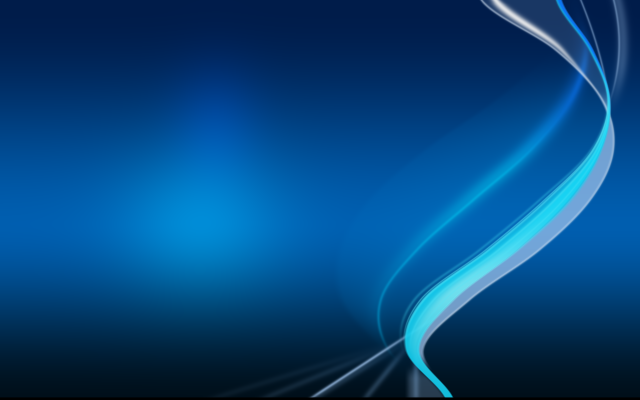
This background is drawn by a Shadertoy shader. Its source:

```glsl
const vec3 FLOOR_COLOR = vec3(0.0, 0.055, 0.095);
const vec3 MID_COLOR = vec3(0.0, 0.37, 0.69);
const vec3 SKY_COLOR = vec3(0.0, 0.11, 0.29);
const vec3 GLOW_COLOR = vec3(0.0, 0.18, 0.15);
const vec3 HAZE_COLOR = vec3(0.0, 0.04, 0.13);
const vec3 VEIL_COLOR = vec3(0.0, 0.50, 0.80);
const vec3 TEAL = vec3(0.0, 0.68, 0.88);
const vec3 AZURE = vec3(0.04, 0.48, 1.0);
const vec3 CYAN = vec3(0.08, 0.82, 0.95);
const vec3 ICE = vec3(0.48, 0.94, 0.98);
const vec3 SILVER = vec3(0.62, 0.76, 0.92);
const vec2 GLOW_CENTER = vec2(0.50, 0.44);
const vec2 GLOW_SIZE = vec2(0.20, 0.19);
const vec2 HAZE_CENTER = vec2(0.54, 0.70);
const vec2 HAZE_SIZE = vec2(0.11, 0.15);
const int STREAKS = 9;
const int RAYS = 5;

// Horizontal positions of each strand at equal height steps, bottom to top
const int LAST = 8;
const float[9] CYAN_LEFT = float[9](1.115, 1.015, 1.056, 1.219, 1.365, 1.483, 1.521, 1.475, 1.392);
const float[9] CYAN_RIGHT = float[9](1.135, 1.048, 1.135, 1.296, 1.427, 1.504, 1.525, 1.483, 1.404);
const float[9] SILVER_EDGE = float[9](1.14, 1.058, 1.173, 1.348, 1.475, 1.533, 1.506, 1.39, 1.204);
const float[9] INNER = float[9](1.1, 0.971, 0.952, 1.042, 1.183, 1.327, 1.427, 1.465, 1.44);
const float[9] OUTER = float[9](1.12, 0.958, 0.854, 0.85, 0.923, 1.063, 1.24, 1.385, 1.5);

float hash(float n) { return fract(sin(n * 12.9898) * 43758.5453); }

// Catmull-Rom curve through the knots
float strand(float[9] k, float y) {
    float s = clamp(y, 0.0, 0.9999) * float(LAST);
    int i = int(s);
    float t = fract(s);
    float a = k[max(i - 1, 0)], b = k[i], c = k[i + 1], d = k[min(i + 2, LAST)];
    return b + 0.5 * t * (c - a + t * (2.0 * a - 5.0 * b + 4.0 * c - d + t * (3.0 * (b - c) + d - a)));
}

// Width correction for slanted strands
float slant(float[9] k, float y) {
    float slope = (strand(k, y + 0.01) - strand(k, y - 0.01)) / 0.02;
    return inversesqrt(1.0 + slope * slope);
}

float bell(float d, float w) { return exp(-d * d / (w * w)); }

float band(float x, float l, float r, float soft) {
    return smoothstep(l - soft, l + soft, x) * (1.0 - smoothstep(r - soft, r + soft, x));
}

float ray(vec2 p, vec2 a, vec2 b, float w) {
    vec2 d = b - a;
    float h = dot(p - a, d) / dot(d, d);
    float dist = length(p - a - d * h);
    return bell(dist, w) * smoothstep(-0.1, 0.1, h) * (1.0 - smoothstep(0.4, 1.0, h));
}

vec3 backdrop(vec2 p) {
    vec3 col = mix(FLOOR_COLOR, MID_COLOR, smoothstep(-0.02, 0.45, p.y));
    col = mix(col, SKY_COLOR, smoothstep(0.42, 0.98, p.y));
    vec2 g = (p - GLOW_CENTER) / GLOW_SIZE;
    vec2 h = (p - HAZE_CENTER) / HAZE_SIZE;
    return col + GLOW_COLOR * exp(-dot(g, g)) + HAZE_COLOR * exp(-dot(h, h));
}

void mainImage(out vec4 fragColor, in vec2 fragCoord) {
    vec2 p = fragCoord / iResolution.y;
    p.x += 0.5 * (1.6 - iResolution.x / iResolution.y);
    float x = p.x, y = p.y;
    vec3 col = backdrop(p);

    float left = strand(CYAN_LEFT, y), right = strand(CYAN_RIGHT, y);
    float edge = strand(SILVER_EDGE, y);
    float inner = strand(INNER, y), outer = strand(OUTER, y);
    float upper = smoothstep(0.70, 0.78, y);
    float cyanSlant = slant(CYAN_LEFT, y), edgeSlant = slant(SILVER_EDGE, y);

    // Translucent veils behind the ribbon
    float body = smoothstep(0.10, 0.25, y) * (1.0 - smoothstep(0.65, 0.90, y));
    float across = clamp((x - outer) / max(inner - outer, 0.01), 0.0, 1.0);
    col = mix(col, VEIL_COLOR, band(x, outer, inner, 0.012) * body * (0.10 + 0.20 * across));
    col = mix(col, VEIL_COLOR, band(x, inner, left, 0.01) * body * 0.17);

    // Inner teal stroke
    float d = (x - inner) * slant(INNER, y);
    float stroke = bell(d + 0.006, 0.022) * bell(y - 0.58, 0.23) * 0.65;
    stroke += bell(d, 0.004) * smoothstep(0.09, 0.2, y) * (1.0 - smoothstep(0.4, 0.8, y)) * 0.4;
    col = mix(col, mix(TEAL, AZURE, smoothstep(0.55, 0.8, y)), min(stroke, 1.0));
    col = mix(col, AZURE, bell(d, 0.009) * bell(y - 0.8, 0.09) * 0.45);

    // Rays fanning out at the foot
    for (int i = 0; i < RAYS; i++) {
        float t = float(i) / float(RAYS - 1);
        vec2 foot = vec2(mix(0.52, 1.04, t), 0.0);
        col += SILVER * ray(p, foot, vec2(1.04, 0.16), 0.008) * mix(0.06, 0.26, t);
    }
    col = mix(col, SILVER, ray(p, vec2(0.771, 0.0), vec2(1.16, 0.253), 0.004) * 0.7);
    col = mix(col, SILVER, band(x, 1.02, left, 0.01) * (1.0 - smoothstep(0.05, 0.09, y)) * 0.25);

    // Silver sheet, thinning to a fan above the crossing
    float sheet = band(x, min(right, edge) - 0.004, max(right, edge), 0.004);
    float sheetFade = smoothstep(0.07, 0.12, y) * mix(0.72, 0.16, upper);
    col = mix(col, SILVER, sheet * sheetFade);
    float rim = bell((x - edge) * edgeSlant, 0.003) * smoothstep(0.08, 0.2, y);
    col = mix(col, vec3(0.85, 0.9, 0.96), rim * 0.5);
    float whiteOffset = 0.035 * smoothstep(0.78, 1.0, y);
    float white = bell((x - edge - whiteOffset) * edgeSlant, 0.003 + 0.2 * whiteOffset);
    col = mix(col, vec3(0.95), white * smoothstep(0.72, 0.95, y) * 0.9);

    // Loops at the upper right
    float loopX = 1.558 - 1.14 * (y - 0.89) * (y - 0.89);
    float loopFade = smoothstep(0.70, 0.85, y);
    col = mix(col, SILVER, (bell(x - loopX, 0.014) * 0.3 + bell(x - loopX + 0.01, 0.003) * 0.35) * loopFade);
    float thinX = mix(1.523, 1.452, pow(clamp((y - 0.72) / 0.28, 0.0, 1.0), 1.6));
    col = mix(col, SILVER, bell(x - thinX, 0.003) * loopFade * 0.45);

    // Bright ribbon with fine streaks
    float span = max(right - left, 0.004);
    float t = clamp((x - left) / span, 0.0, 1.0);
    float low = 1.0 - smoothstep(0.30, 0.50, y);
    float ribbon = band(x, left, right, 0.002 + 0.12 * span * (1.0 - 0.6 * low));
    ribbon *= mix(mix(0.55, 1.0, smoothstep(0.0, 0.5, t)), 0.9, max(low, upper));
    vec3 ribbonColor = mix(CYAN, ICE, bell(y - 0.28, 0.13) * smoothstep(0.1, 0.7, t));
    col = mix(col, mix(ribbonColor, AZURE, upper), ribbon);
    for (int i = 0; i < STREAKS; i++) {
        float n = float(i) + 1.0;
        float streakX = left + span * (hash(n) * 1.4 - 0.4);
        float streak = bell((x - streakX) * cyanSlant, 0.002 + 0.003 * hash(n + 20.0));
        col = mix(col, mix(CYAN, ICE, hash(n + 40.0)), streak * body * 0.28);
    }
    col = mix(col, CYAN, bell((x - left) * cyanSlant, 0.003) * upper * 0.5);

    // Dark base line
    col *= smoothstep(0.004, 0.009, y);
    fragColor = vec4(clamp(col, 0.0, 1.0), 1.0);
}
```
